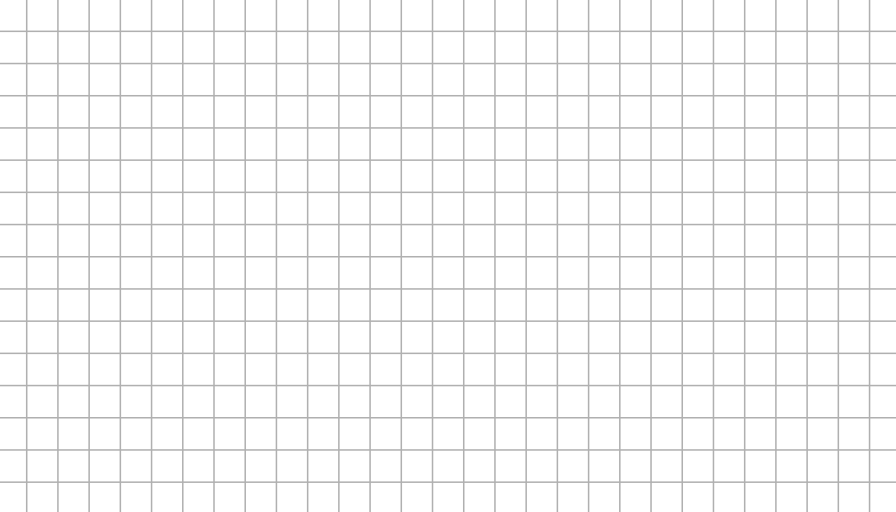
Write a WebGL 1 fragment shader that draws this pattern.

```glsl
precision highp float;
// Thin grey ruled grid on white paper, 28 lines across and 15 down.
// Each axis folds into one repeat; the line's exact overlap with the
// pixel's width gives smooth edges, even for lines thinner than a pixel.

uniform vec2 u_resolution;

// Lengths are fractions of the canvas width.
#define CELL_SIZE   vec2(0.03484, 0.03594)
#define FIRST_LINE  vec2(0.0298, 0.0333)
#define LINE_WIDTH  0.0017
#define LINE_COLOR  vec3(0.69)
#define PAPER_COLOR vec3(1.0)

// Signed offset on each axis from the nearest grid line.
vec2 offsetFromLine(vec2 p) {
  vec2 cell = (p - FIRST_LINE) / CELL_SIZE;
  return (fract(cell + 0.5) - 0.5) * CELL_SIZE;
}

// Share of a pixel covered by a line, on each axis.
vec2 lineCoverage(vec2 offset, float pixel) {
  vec2 halfLine = vec2(0.5 * LINE_WIDTH);
  vec2 upper = min(offset + 0.5 * pixel, halfLine);
  vec2 lower = max(offset - 0.5 * pixel, -halfLine);
  return clamp((upper - lower) / pixel, 0.0, 1.0);
}

void main() {
  float pixel = 1.0 / u_resolution.x;
  vec2 p = gl_FragCoord.xy * pixel;

  // Union of vertical and horizontal lines.
  vec2 ink = lineCoverage(offsetFromLine(p), pixel);
  float grid = 1.0 - (1.0 - ink.x) * (1.0 - ink.y);

  gl_FragColor = vec4(mix(PAPER_COLOR, LINE_COLOR, grid), 1.0);
}
```
